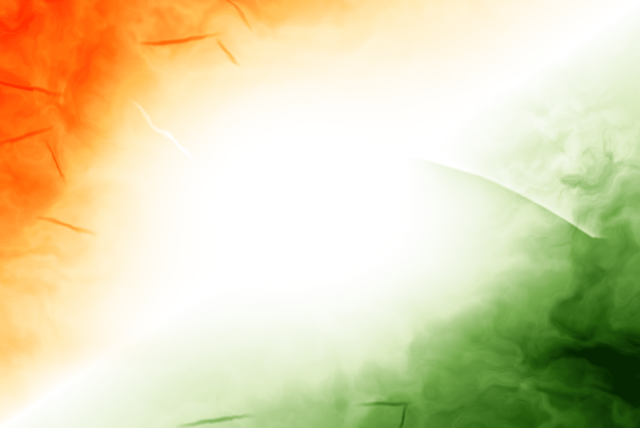
Write a WebGL 1 fragment shader that draws this background.

```glsl
precision highp float;
// A white glow between a burning orange upper left and a deep green lower right.
// Two diagonal depth fields, hollowed by the glow, pass through colour ramps;
// warped noise, tapered cracks and a curved ridge give a weathered surface.

uniform vec2 u_resolution;

#define GLOW_CENTER vec2(0.48, 0.52)
#define GLOW_RADIUS vec2(0.50, 0.58)
#define GLOW_INNER 0.25
#define GLOW_OUTER 0.87
#define ORANGE_GRAIN 0.75
#define GREEN_GRAIN 0.65
#define CRACK_WIDTH 0.008
#define CRACK_WOBBLE 0.055
#define RIDGE_SHADE 0.13

float hash(vec2 p) {
  return fract(sin(dot(p, vec2(127.1, 311.7))) * 43758.545);
}

float noise(vec2 p) {
  vec2 i = floor(p), f = fract(p);
  f = f * f * (3.0 - 2.0 * f);
  return mix(mix(hash(i), hash(i + vec2(1, 0)), f.x),
             mix(hash(i + vec2(0, 1)), hash(i + vec2(1, 1)), f.x), f.y);
}

float fbm(vec2 p) {
  float sum = 0.0, amp = 0.5;
  for (int i = 0; i < 5; i++) {
    sum += amp * noise(p);
    p = mat2(1.6, 1.2, -1.2, 1.6) * p + 7.3;
    amp *= 0.5;
  }
  return sum;
}

// White at 0, then four evenly spaced stops up to 1.
vec3 ramp(float t, vec3 pale, vec3 mid, vec3 deep, vec3 dark) {
  t = clamp(t, 0.0, 1.0) * 4.0;
  vec3 c = mix(vec3(1.0), pale, min(t, 1.0));
  c = mix(c, mid, clamp(t - 1.0, 0.0, 1.0));
  c = mix(c, deep, clamp(t - 2.0, 0.0, 1.0));
  return mix(c, dark, clamp(t - 3.0, 0.0, 1.0));
}

// Soft line from a to b, thinning toward both ends.
float crack(vec2 p, vec2 a, vec2 b) {
  vec2 ab = b - a;
  float h = clamp(dot(p - a, ab) / dot(ab, ab), 0.0, 1.0);
  float taper = 4.0 * h * (1.0 - h);
  return taper * (1.0 - smoothstep(0.0, CRACK_WIDTH, length(p - a - ab * h)));
}

void main() {
  vec2 uv = gl_FragCoord.xy / u_resolution;
  vec2 p = uv * vec2(1.5, 1.0);

  // Surface grain, stretched sideways and warped
  vec2 warp = vec2(fbm(p * 4.0), fbm(p * 4.0 + 19.0)) - 0.5;
  float grain = fbm(p * vec2(4.0, 8.0) + warp * 4.0) - 0.48;
  float fine = fbm(p * vec2(14.0, 22.0) + warp * 9.0) - 0.48;
  float texture = grain + 0.4 * fine;

  // Central glow
  float glow = smoothstep(GLOW_INNER, GLOW_OUTER,
                          length((uv - GLOW_CENTER) / GLOW_RADIUS));

  // Orange depth: slow fade down the left, faster along the top
  float falloff = mix(0.65, 1.3, smoothstep(0.0, 0.3, uv.x));
  float orange = pow(max(uv.y - uv.x, 0.0001), falloff) * glow;
  vec2 band = (uv - vec2(0.0, 0.19)) / vec2(0.18, 0.05);
  orange += 0.12 * exp(-dot(band, band));
  orange *= 1.0 + ORANGE_GRAIN * texture;

  // Green depth with a dark pool near the lower right
  vec2 pool = (uv - vec2(0.99, 0.19)) / vec2(0.13, 0.15);
  float green = 0.9 * max(uv.x - uv.y, 0.0) * glow;
  green += 0.24 * exp(-dot(pool, pool));
  green *= 1.0 + GREEN_GRAIN * texture;

  // Pale flaking on the right
  vec2 flake = (uv - vec2(0.88, 0.62)) / vec2(0.09, 0.14);
  green += 0.5 * fine * exp(-dot(flake, flake));

  // Curved ridge: shade below, light lip above
  float t = clamp((uv.x - 0.625) / 0.3, 0.0, 1.0);
  float drop = 0.635 - 0.186 * pow(t, 1.6) + 0.025 * warp.y - uv.y;
  float span = smoothstep(0.0, 0.3, t) * (1.0 - smoothstep(0.92, 0.96, uv.x));
  float below = smoothstep(-0.004, 0.006, drop);
  green += RIDGE_SHADE * span * below * exp(-max(drop, 0.0) / 0.05);
  green -= 0.16 * span * t * (1.0 - below) * exp(min(drop, 0.0) / 0.014);

  // Cracks
  vec2 q = p + CRACK_WOBBLE * (warp + 0.5 * vec2(fine, grain));
  float burnt = crack(q, vec2(0.32, 0.89), vec2(0.54, 0.91));
  burnt += crack(q, vec2(0.52, 0.90), vec2(0.57, 0.83));
  burnt += 0.6 * crack(q, vec2(0.53, 1.02), vec2(0.60, 0.91));
  burnt += crack(q, vec2(-0.06, 0.82), vec2(0.16, 0.78));
  burnt += 0.8 * crack(q, vec2(-0.04, 0.66), vec2(0.13, 0.71));
  burnt += 0.8 * crack(q, vec2(0.10, 0.68), vec2(0.15, 0.58));
  burnt += crack(q, vec2(0.08, 0.50), vec2(0.23, 0.45));
  orange += 0.22 * burnt - 0.12 * crack(q, vec2(0.30, 0.78), vec2(0.46, 0.63));
  float mossy = crack(q, vec2(0.82, 0.04), vec2(0.97, 0.05));
  mossy += crack(q, vec2(0.40, 0.00), vec2(0.60, 0.03));
  mossy += crack(q, vec2(0.95, 0.05), vec2(0.93, -0.02));
  green += 0.16 * mossy;

  // Both stains over white
  vec3 color = ramp(orange, vec3(1.0, 0.92, 0.72), vec3(1.0, 0.75, 0.33),
                    vec3(1.0, 0.45, 0.05), vec3(1.0, 0.20, 0.0));
  color *= ramp(green, vec3(0.86, 0.92, 0.75), vec3(0.45, 0.66, 0.29),
                vec3(0.15, 0.37, 0.05), vec3(0.02, 0.15, 0.0));
  gl_FragColor = vec4(color, 1.0);
}
```
